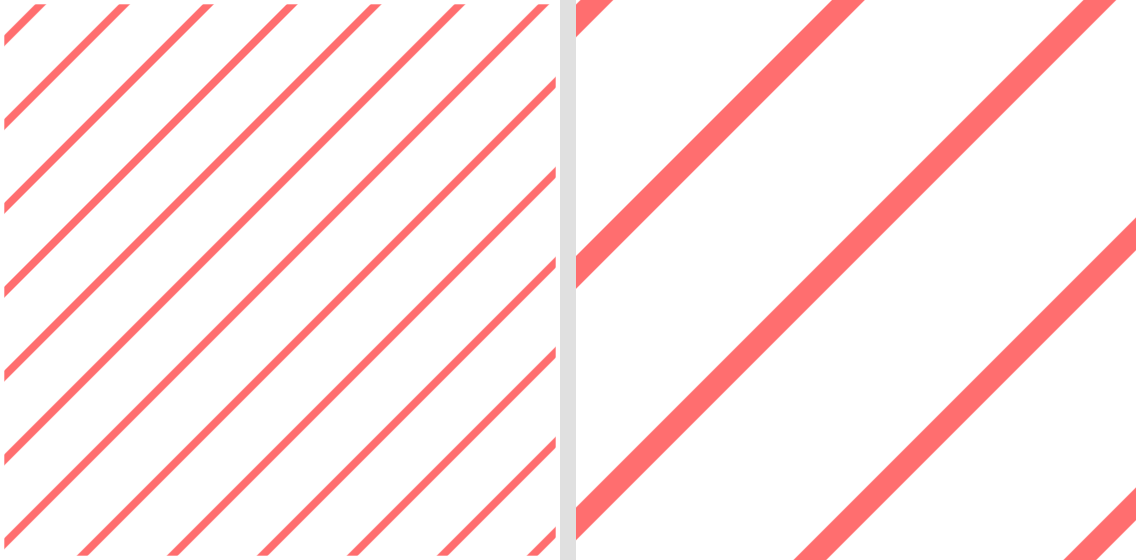
Left: the whole. Right: its middle third, enlarged.
Write a Shadertoy shader that draws this pattern.

```glsl
// Thin coral diagonal stripes on white, spaced wider below the main diagonal, inside a narrow white border.

const vec3 PAPER = vec3(1.0);
const vec3 CORAL = vec3(1.0, 0.43, 0.435);

const float MAIN_OFFSET = 0.9785;   // diagonal position of the central stripe
const float UPPER_PITCH = 0.1497;   // stripe spacing towards the upper left
const float LOWER_PITCH = 0.1607;   // stripe spacing towards the lower right
const float STRIPE_WIDTH = 0.0138;  // measured across the stripe
const float BORDER = 0.0078;

// Distance to the nearest multiple of pitch
float repeatDistance(float position, float pitch) {
    return abs(position - pitch * round(position / pitch));
}

// Signed distance to the edge of the diagonal stripes
float stripeDistance(vec2 p, float width) {
    float along = p.x + 1.0 - p.y - MAIN_OFFSET;
    float pitch = along < 0.0 ? UPPER_PITCH : LOWER_PITCH;
    return repeatDistance(along, pitch) * inversesqrt(2.0) - 0.5 * width;
}

// Signed distance to the canvas inset by a border
float frameDistance(vec2 p, float border) {
    vec2 d = abs(p - 0.5) - (0.5 - border);
    return max(d.x, d.y);
}

// Smooth coverage of a signed distance
float coverage(float d, float softness) {
    return 1.0 - smoothstep(-softness, softness, d);
}

void mainImage(out vec4 fragColor, in vec2 fragCoord) {
    vec2 p = fragCoord / iResolution.xy;
    float pixel = 1.0 / min(iResolution.x, iResolution.y);

    // Stripes clipped by the border
    float ink = coverage(stripeDistance(p, STRIPE_WIDTH), 0.8 * pixel);
    ink *= coverage(frameDistance(p, BORDER), 0.5 * pixel);

    fragColor = vec4(mix(PAPER, CORAL, ink), 1.0);
}
```
